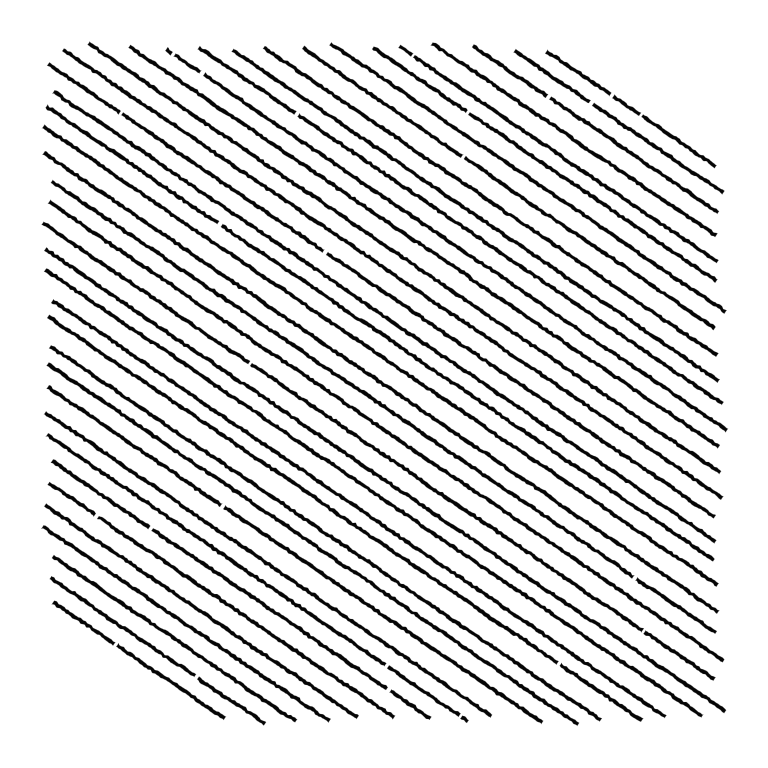
A Shadertoy shader for this pattern:

```glsl
#define LINE_COUNT 39.0
#define SPACING 0.0251
#define SLANT 0.597
#define HALF_BOX 0.4375
#define LINE_WIDTH 0.0047
#define OFFSET_JITTER 0.0028
#define END_JITTER 0.011
#define ROUGHNESS 0.0009
#define GRAIN_SIZE 0.0042
#define GAP_CELL 0.0625
#define GAP_CHANCE 0.05
#define INK vec3(0.02)

float hash(vec2 p) {
    return fract(sin(dot(p, vec2(127.1, 311.7))) * 43758.5453);
}

// Smooth noise along a line, from -1 to 1; each row is independent
float noise(float x, float row) {
    float cell = floor(x);
    float f = fract(x);
    f = f * f * (3.0 - 2.0 * f);
    return mix(hash(vec2(cell, row)), hash(vec2(cell + 1.0, row)), f) * 2.0 - 1.0;
}

float signedHash(float id, float salt) {
    return hash(vec2(id, salt)) * 2.0 - 1.0;
}

// Signed distance from a rare break in the stroke, negative inside it
float gapDistance(float along, float id) {
    float cell = floor(along / GAP_CELL);
    vec2 seed = vec2(cell, id + 71.3);
    if (hash(seed) > GAP_CHANCE) return 1.0;
    float center = (cell + mix(0.2, 0.8, hash(seed + 5.7))) * GAP_CELL;
    float halfGap = mix(0.0012, 0.0032, hash(seed + 9.1));
    return abs(along - center) - halfGap;
}

// Signed distance to one rough stroke, negative inside it
float strokeDistance(vec2 p, float id, vec2 dir, vec2 normal) {
    float offset = id * SPACING + signedHash(id, 3.1) * OFFSET_JITTER;
    float along = dot(p, dir);

    // Rough centre line and uneven thickness
    float grain = along / GRAIN_SIZE;
    float wobble = ROUGHNESS * noise(grain, id + 13.7)
                 + 0.0006 * noise(along * 24.0, id + 37.9);
    float halfWidth = 0.5 * LINE_WIDTH + 0.5 * ROUGHNESS * noise(grain * 1.3, id + 53.2);
    float side = abs(dot(p, normal) - offset - wobble) - halfWidth;

    // Ends where the line meets the box, each shifted at random
    vec2 base = normal * offset;
    vec2 corner = HALF_BOX * sign(dir);
    vec2 enter = (-corner - base) / dir;
    vec2 leave = (corner - base) / dir;
    float start = max(enter.x, enter.y) + END_JITTER * signedHash(id, 17.3);
    float stop = min(leave.x, leave.y) + END_JITTER * signedHash(id, 29.9);
    float ends = max(start - along, along - stop);

    return max(max(side, ends), -gapDistance(along, id));
}

void mainImage(out vec4 fragColor, in vec2 fragCoord) {
    float pixel = 1.0 / min(iResolution.x, iResolution.y);
    vec2 p = (fragCoord - 0.5 * iResolution.xy) * pixel;
    vec2 dir = vec2(cos(SLANT), -sin(SLANT));
    vec2 normal = vec2(-dir.y, dir.x);

    // Nearest line of the hatching
    float lastId = 0.5 * (LINE_COUNT - 1.0);
    float id = clamp(round(dot(p, normal) / SPACING), -lastId, lastId);

    float d = strokeDistance(p, id, dir, normal);
    float coverage = smoothstep(0.75 * pixel, -0.75 * pixel, d);
    fragColor = vec4(mix(vec3(1.0), INK, coverage), 1.0);
}
```
